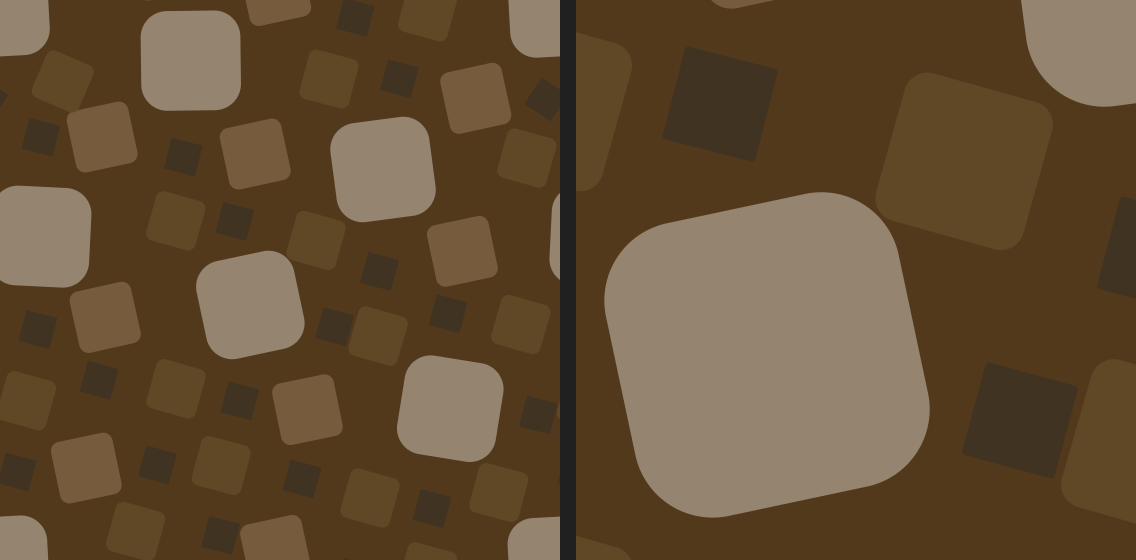
Left, the full canvas; right, a detail of the centre.
A WebGL 2 fragment shader for this pattern:

```glsl
#version 300 es
precision highp float;
precision highp int;

uniform vec2 u_resolution;
out vec4 fragColor;

struct Kind {
    float halfSide;
    float corner;
    float tilt;    // usual angle in radians
    float spread;  // random range around that angle
    bool yields;   // moves out of the way of slabs
    vec3 color;
};

const float TAU = 6.2831853;
const vec3 GROUND = vec3(0.325, 0.224, 0.110);
const int NODES = 28;
const int SLABS = 6;
const int CHIP = 3;
const float JITTER = 0.014;
const float CULL_RADIUS = 0.22;
const float STRAY_CHANCE = 0.2;
const vec2 TO_GAP = vec2(0.125, 0.0);

// Slab, block, pebble, chip
const Kind KINDS[4] = Kind[4](
    Kind(0.0890, 0.047, 0.00, 0.45, false, vec3(0.585, 0.523, 0.440)),
    Kind(0.0560, 0.017, 0.21, 0.02, true, vec3(0.463, 0.360, 0.240)),
    Kind(0.0455, 0.014, -0.27, 0.02, true, vec3(0.378, 0.278, 0.150)),
    Kind(0.0285, 0.002, -0.26, 0.02, true, vec3(0.250, 0.200, 0.135))
);

// Integer hash giving two values in 0..1
vec2 hash2(int id, int salt) {
    uvec2 v = uvec2(id, salt);
    for (int i = 0; i < 2; i++) {
        v = v * 1664525u + 1013904223u;
        v.x += v.y * 1664525u;
        v.y += v.x * 1664525u;
        v ^= v >> 16u;
    }
    return vec2(v >> 8u) / exp2(24.0);
}

// Shortest offset on the repeating canvas
vec2 wrapOffset(vec2 offset) {
    return offset - floor(offset + 0.5);
}

// Slanted lattice that closes on itself at the canvas edges
vec2 latticeNode(int node) {
    return fract(vec2(node, 8 * node) / float(NODES));
}

// Periodic bend that breaks up straight rows
vec2 bend(vec2 p) {
    return p + vec2(0.02, 0.03) * sin(TAU * p.yx);
}

vec2 scatter(vec2 p, int id) {
    return p + (hash2(id, 17) * 2.0 - 1.0) * JITTER;
}

vec2 pushAway(vec2 p, vec2 slabs[SLABS]) {
    vec2 push = vec2(0.0);
    for (int i = 0; i < SLABS; i++) {
        vec2 offset = wrapOffset(p - slabs[i]);
        float range = length(offset);
        push += offset / range * (1.0 - smoothstep(0.12, 0.22, range));
    }
    return p + 0.03 * push;
}

vec2 rotate(vec2 p, float angle) {
    float c = cos(angle), s = sin(angle);
    return vec2(c * p.x + s * p.y, c * p.y - s * p.x);
}

float roundedSquare(vec2 p, float halfSide, float corner) {
    vec2 q = abs(p) - (halfSide - corner);
    return length(max(q, 0.0)) + min(max(q.x, q.y), 0.0) - corner;
}

// Most tiles keep the angle of their kind, a few turn freely
float tileAngle(Kind kind, vec2 random) {
    float spread = random.x < STRAY_CHANCE ? 1.5 : kind.spread;
    return kind.tilt + (random.y - 0.5) * spread;
}

vec3 layTile(vec3 color, vec2 uv, vec2 home, Kind kind, int id, vec2 slabs[SLABS], float pixel) {
    vec2 center = bend(home);
    if (length(wrapOffset(uv - center)) > CULL_RADIUS) return color;
    center = scatter(center, id);
    if (kind.yields) center = pushAway(center, slabs);
    vec2 p = rotate(wrapOffset(uv - center), tileAngle(kind, hash2(id, 91)));
    float d = roundedSquare(p, kind.halfSide, kind.corner);
    return mix(color, kind.color, clamp(0.5 - d / pixel, 0.0, 1.0));
}

// Slabs and blocks lead each chain, pebbles fill the rest
int kindIndex(int chain, int link) {
    if (chain == 0) return link < SLABS ? 0 : (link < 10 ? 1 : 2);
    return link < 4 ? 1 : 2;
}

bool hasChip(int chain, int link) {
    return link >= 4 && (chain == 0 || link < 12);
}

void main() {
    vec2 uv = gl_FragCoord.xy / u_resolution;
    float pixel = 1.0 / min(u_resolution.x, u_resolution.y);

    vec2 slabs[SLABS];
    for (int i = 0; i < SLABS; i++) {
        slabs[i] = scatter(bend(latticeNode(10 * i)), 10 * i);
    }

    // Two chains of steps visit every lattice node once
    vec3 color = GROUND;
    for (int chain = 0; chain < 2; chain++) {
        for (int link = 0; link < NODES / 2; link++) {
            int id = 10 * link + 13 * chain;
            vec2 home = latticeNode(id);
            Kind kind = KINDS[kindIndex(chain, link)];
            color = layTile(color, uv, home, kind, id, slabs, pixel);
            if (hasChip(chain, link)) {
                color = layTile(color, uv, home + TO_GAP, KINDS[CHIP], id + 500, slabs, pixel);
            }
        }
    }
    fragColor = vec4(color, 1.0);
}
```
